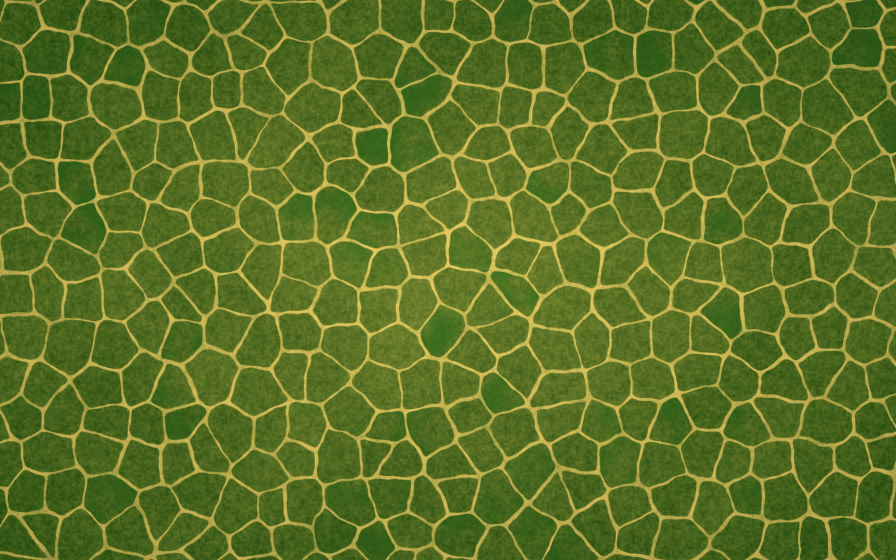
Write a Shadertoy shader that draws this texture.

```glsl
// Mossy green cells parted by thin golden veins, like a leaf or cracked glaze.
// A jittered, staggered Voronoi grid gives the veins; gradient noise adds the
// grain and stains, and a soft vignette darkens the ground toward the corners.

#define CELLS_PER_HEIGHT 14.0
#define JITTER 0.72
#define VEIN_HALF_WIDTH 0.029
#define JUNCTION_SHARPNESS 30.0
#define VEIN_WOBBLE 0.07
#define GRAIN 0.52
#define STAIN 0.34
#define VIGNETTE 1.05
#define SHADE_GREEN vec3(0.155, 0.305, 0.060)
#define LIGHT_GREEN vec3(0.430, 0.500, 0.175)
#define STAIN_GREEN vec3(0.150, 0.350, 0.085)
#define VEIN_GOLD vec3(0.840, 0.745, 0.350)

vec2 hash2(vec2 p) {
    vec3 q = fract(vec3(p.xyx) * vec3(0.1031, 0.1030, 0.0973));
    q += dot(q, q.yzx + 33.33);
    return fract((q.xx + q.yz) * q.zy);
}

float cornerSlope(vec2 corner, vec2 offset) {
    float angle = 6.2832 * hash2(corner + 71.0).x;
    return dot(vec2(cos(angle), sin(angle)), offset);
}

// Gradient noise, roughly -0.7 to 0.7
float gradientNoise(vec2 p) {
    vec2 i = floor(p), f = p - i;
    vec2 u = f * f * f * (f * (f * 6.0 - 15.0) + 10.0);
    vec2 e = vec2(0.0, 1.0);
    return mix(mix(cornerSlope(i, f), cornerSlope(i + e.yx, f - e.yx), u.x),
               mix(cornerSlope(i + e, f - e), cornerSlope(i + 1.0, f - 1.0), u.x), u.y);
}

// Seed point of a cell; odd rows are shifted by half a cell
vec2 seedPoint(vec2 cell) {
    vec2 stagger = vec2(0.5 * mod(cell.y, 2.0) - 0.25, 0.0);
    return cell + 0.5 + stagger + JITTER * (hash2(cell) - 0.5);
}

// Returns the distance to the vein edge, and the id of the owning cell
float veinDistance(vec2 p, out vec2 owner) {
    vec2 base = floor(p), nearest = vec2(0.0);
    float best = 1e3;
    for (int y = -2; y <= 2; y++)
    for (int x = -2; x <= 2; x++) {
        vec2 cell = base + vec2(x, y);
        vec2 toSeed = seedPoint(cell) - p;
        float d = dot(toSeed, toSeed);
        if (d < best) { best = d; owner = cell; nearest = toSeed; }
    }
    // Smooth minimum over all borders swells the junctions
    float sum = 0.0;
    for (int y = -2; y <= 2; y++)
    for (int x = -2; x <= 2; x++) {
        vec2 cell = owner + vec2(x, y);
        if (x == 0 && y == 0) continue;
        vec2 toSeed = seedPoint(cell) - p;
        float border = dot(0.5 * (nearest + toSeed), normalize(toSeed - nearest));
        float width = VEIN_HALF_WIDTH * mix(0.55, 1.3, hash2(cell + owner + 9.0).x);
        sum += exp(-JUNCTION_SHARPNESS * (border - width));
    }
    return -log(sum) / JUNCTION_SHARPNESS;
}

void mainImage(out vec4 fragColor, in vec2 fragCoord) {
    vec2 uv = fragCoord / iResolution.xy;
    vec2 p = CELLS_PER_HEIGHT * fragCoord / iResolution.y + 40.0;
    float pixel = CELLS_PER_HEIGHT / iResolution.y;

    // Veins, slightly bent and of uneven thickness
    vec2 bend = vec2(gradientNoise(p * 2.3), gradientNoise(p * 2.3 + 50.0));
    vec2 cell;
    float d = veinDistance(p + VEIN_WOBBLE * bend, cell);
    d += 0.018 * gradientNoise(p * 5.0 + 20.0);
    float vein = 1.0 - smoothstep(-0.6 * pixel, 0.6 * pixel + 0.012, d);
    float glow = exp(-max(d, 0.0) * 22.0);

    // Ground: vignette, cloudy patches, fine grain and a tone for each cell
    float vignette = VIGNETTE * length(uv - 0.5);
    float grain = 0.5 * gradientNoise(p * 3.5) + 0.6 * gradientNoise(p * 8.0 + 11.0)
                + 0.6 * gradientNoise(p * 15.0 + 31.0);
    float clouds = gradientNoise(p * 0.33 + 5.0);
    vec2 cellTone = hash2(cell + 200.0);
    float tone = 0.93 - vignette + GRAIN * grain + 0.20 * clouds
               + 0.12 * (cellTone.x - 0.5) + 0.10 * glow;
    vec3 color = mix(SHADE_GREEN, LIGHT_GREEN, clamp(tone, -0.15, 1.25));

    // Some cells carry a deeper green stain
    float stained = smoothstep(0.72, 0.95, cellTone.y - 0.25 * clouds);
    float patchy = smoothstep(-0.45, 0.35, gradientNoise(p * 1.4 + 80.0));
    color = mix(color, STAIN_GREEN * (1.25 - 0.5 * vignette), 2.0 * STAIN * stained * patchy);

    // Gold veins, worn and dimmer toward the corners
    float wear = 0.88 + 0.35 * gradientNoise(p * 1.1 + 120.0) + 0.25 * grain;
    vec3 gold = VEIN_GOLD * (1.08 - 0.28 * vignette);
    color = mix(color, gold, vein * clamp(wear, 0.35, 1.0));

    fragColor = vec4(clamp(color, 0.0, 1.0), 1.0);
}
```
